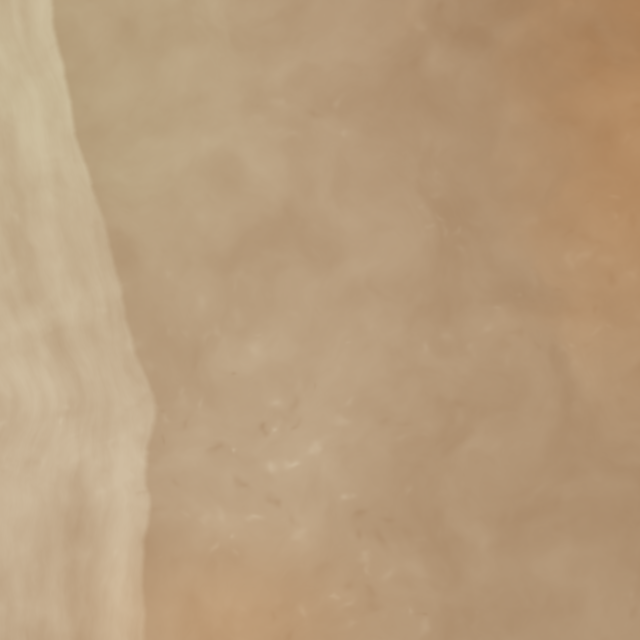
A Shadertoy shader for this texture:

```glsl
// Honed travertine: a soft, cloudy beige stone with a pale banded vein on the left.
// Warped value noise drives a dark-to-pale tone ramp; the vein is a bent edge with
// streaks that run along it, and small blurred flecks gather in patches.

#define DARK vec3(0.665, 0.545, 0.420)
#define PALE vec3(0.792, 0.712, 0.600)
#define RUST vec3(0.045, -0.005, -0.045)
#define MOSS vec3(-0.012, 0.008, -0.008)
#define CLOUD_SCALE 4.0
#define CLOUD_CONTRAST 0.62
#define MOTTLE_CONTRAST 0.36
#define VEIN_LIFT 0.34
#define STREAK_CONTRAST 0.55
#define FLECK_CELLS 34.0
#define FLECK_STRENGTH 0.32

float hash(vec2 p) {
    return fract(sin(dot(p, vec2(127.1, 311.7))) * 43758.5453);
}

float noise(vec2 p) {
    vec2 i = floor(p), f = fract(p);
    f = f * f * f * (f * (f * 6.0 - 15.0) + 10.0);
    return mix(mix(hash(i), hash(i + vec2(1, 0)), f.x),
               mix(hash(i + vec2(0, 1)), hash(i + vec2(1, 1)), f.x), f.y);
}

// Layered noise, centred on zero.
float fbm(vec2 p) {
    float sum = 0.0, weight = 0.5;
    for (int i = 0; i < 5; i++) {
        sum += weight * (noise(p) - 0.5);
        p = mat2(1.6, 1.2, -1.2, 1.6) * p + 7.3;
        weight *= 0.5;
    }
    return sum;
}

// Right-hand border of the vein at a given height.
float veinEdge(float y) {
    float depth = 1.0 - y;
    float bulge = (depth - 0.63) / 0.07;
    return 0.074 + 0.157 * smoothstep(-0.1, 0.72, depth)
         + 0.018 * exp(-bulge * bulge)
         + 0.022 * fbm(vec2(3.0, y * 9.0));
}

// Soft oval flecks, pale (positive) or dark (negative), one at most per cell.
float flecks(vec2 uv) {
    vec2 p = uv * FLECK_CELLS, cell = floor(p);
    float sum = 0.0;
    for (int j = -1; j <= 1; j++)
    for (int i = -1; i <= 1; i++) {
        vec2 id = cell + vec2(i, j);
        float pick = hash(id + 5.7);
        vec2 centre = id + 0.2 + 0.6 * vec2(hash(id), hash(id + 19.3));
        float angle = 6.2832 * hash(id + 41.9);
        vec2 q = mat2(cos(angle), -sin(angle), sin(angle), cos(angle)) * (p - centre);
        q *= vec2(1.0, 1.7);
        q += 0.5 * vec2(noise(p * 2.0), noise(p * 2.0 + 31.0)) - 0.25;
        float size = mix(0.2, 0.5, hash(id + 77.1));
        float spot = exp(-dot(q, q) / (size * size));
        sum += spot * (step(0.80, pick) - 0.8 * step(pick, 0.10));
    }
    return sum;
}

void mainImage(out vec4 fragColor, in vec2 fragCoord) {
    vec2 uv = fragCoord / iResolution.xy;

    // Cloudy body, paler on the left and darkest in the upper right.
    vec2 warp = vec2(fbm(uv * 5.0 + 11.0), fbm(uv * 5.0 + 47.0));
    float clouds = fbm(uv * CLOUD_SCALE + 1.6 * warp);
    float mottle = fbm(uv * 17.0 + 2.0 * warp + 23.0);
    float corner = smoothstep(0.45, 1.25, uv.x * 0.75 + uv.y * 0.6);
    float tone = 0.60 - 0.36 * uv.x - 0.24 * corner;
    tone += CLOUD_CONTRAST * clouds + MOTTLE_CONTRAST * mottle;

    // Flecks gather in loose patches, most of all below the middle.
    vec2 heart = (uv - vec2(0.46, 0.29)) / vec2(0.15, 0.13);
    float cluster = exp(-dot(heart, heart));
    float patches = smoothstep(-0.02, 0.28, fbm(uv * 6.0 + 61.0));
    float gather = 0.12 + 0.45 * patches + 0.75 * cluster;
    tone += FLECK_STRENGTH * gather * flecks(uv + 0.03 * warp);
    tone += 0.12 * cluster;

    // Pale vein: crisp border, bright rim and bands parallel to the border.
    float inside = veinEdge(uv.y) - uv.x + 0.012 * mottle;
    float vein = smoothstep(-0.004, 0.008, inside);
    float along = inside + 0.05 * warp.x;
    float streaks = fbm(vec2(along * 24.0, uv.y * 3.5 + 9.0));
    float grain = fbm(vec2(along * 60.0, uv.y * 22.0));
    float rim = exp(-pow((inside - 0.035) / 0.035, 2.0));
    float band = exp(-pow((inside - 0.105) / 0.022, 2.0)) * smoothstep(0.7, 0.35, uv.y);
    tone += vein * (VEIN_LIFT + STREAK_CONTRAST * streaks + 0.25 * grain + 0.10 * rim - 0.16 * band);
    tone -= 0.10 * (1.0 - vein) * exp(min(inside, 0.0) * 22.0);

    // Rust in the upper right and along the foot, a faint green at the upper left.
    vec3 color = mix(DARK, PALE, clamp(tone, -0.25, 1.15));
    vec2 foot = (uv - vec2(0.36, 0.02)) / vec2(0.20, 0.13);
    float rust = 0.75 * smoothstep(0.75, 1.05, uv.x + 0.25 * (uv.y - 0.6) + 0.4 * clouds)
               * smoothstep(0.2, 0.75, uv.y) + 0.6 * exp(-dot(foot, foot));
    float moss = smoothstep(0.6, 0.0, uv.x) * smoothstep(0.2, 0.9, uv.y);
    color += RUST * rust + MOSS * moss * (0.9 + 1.5 * clouds);

    fragColor = vec4(color, 1.0);
}
```
